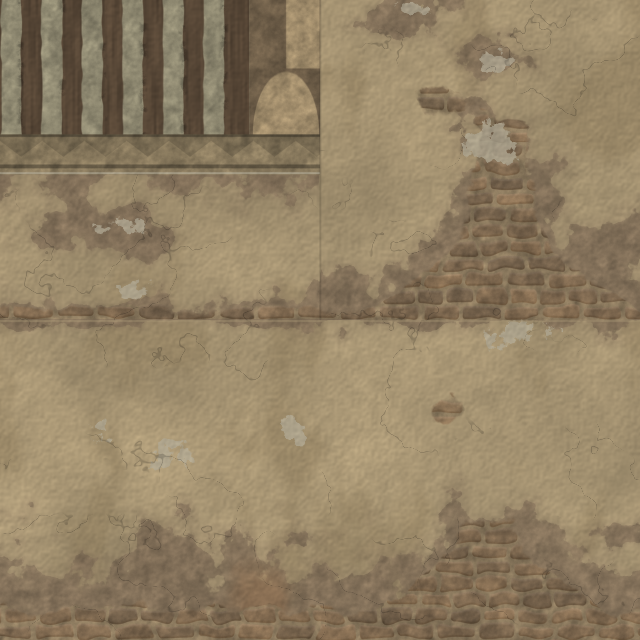
Reproduce this texture procedurally as a three.js fragment shader.

```glsl
// Weathered wall sheet: timber slats over a ledge, and three plaster panels.
// Value noise drives stains and grain; ellipses and mounds place the damage;
// jittered cells form the stones.
varying vec2 vUv;

const vec3 PLASTER = vec3(.645, .575, .445);
const vec3 DAMP = vec3(.475, .405, .325);
const vec3 CHALK = vec3(.69, .66, .58);
const vec3 MORTAR = vec3(.555, .485, .375);
const vec3 TIMBER = vec3(.345, .28, .215);
const vec3 SLAT = vec3(.6, .575, .475);
const float EDGE = .0014;

float hash(vec2 p) {
  vec3 q = fract(p.xyx * .1031);
  q += dot(q, q.yzx + 33.33);
  return fract((q.x + q.y) * q.z);
}

float noise(vec2 p) {
  vec2 i = floor(p), f = fract(p);
  f *= f * (3. - 2. * f);
  return mix(mix(hash(i), hash(i + vec2(1, 0)), f.x),
             mix(hash(i + vec2(0, 1)), hash(i + 1.), f.x), f.y);
}

float fbm(vec2 p) {
  float sum = 0., amp = .5;
  for (int i = 0; i < 5; i++) {
    sum += amp * noise(p);
    p = mat2(1.6, 1.2, -1.2, 1.6) * p + 7.3;
    amp *= .5;
  }
  return sum;
}

// Positive inside an ellipse, 1 at its centre
float blob(vec2 p, float x, float y, float rx, float ry) {
  return 1. - length((p - vec2(x, y)) / vec2(rx, ry));
}

float step2(float a, float x) { return smoothstep(a - EDGE, a + EDGE, x); }
float band(float x, float a, float b) { return step2(a, x) * (1. - step2(b, x)); }

// Mound widening downward, positive inside
float mound(vec2 p, vec2 apex, float h, float top, float spread, float power) {
  float t = clamp((apex.y - p.y) / h, 0., 1.);
  return min(top + spread * pow(t, power) - abs(p.x - apex.x), apex.y - p.y);
}

// Irregular courses: x = coverage, y = tone, z = relief
vec3 stones(vec2 p, float h) {
  p += (vec2(noise(p * 45.), noise(p * 38. + 9.)) - .5) * .009;
  float row = floor(p.y / h), w = .048 + .02 * hash(vec2(row, 3));
  float x = p.x / w + hash(vec2(row, 8));
  vec2 cell = vec2(floor(x), row);
  vec2 q = (fract(vec2(x, p.y / h)) - .5) * vec2(w, h);
  vec2 d = abs(q) - vec2(w * .44, h * (.33 + .1 * hash(cell))) + .005;
  float dist = length(max(d, 0.)) + min(max(d.x, d.y), 0.) - .005;
  float relief = smoothstep(-.005, 0., dist) * clamp(q.y / .006, -1., 1.);
  return vec3(1. - smoothstep(-.001, .0015, dist), hash(cell + 19.), relief);
}

// Zero marks the nominal stain edge
float dampField(vec2 p, float upper, float left) {
  float low = max((.135 - p.y) / .1, (p.y - .482) / .035 - .15);
  low = max(low, blob(p, .275, .105, .1, .085) * 1.5);
  low = max(low, mound(p, vec2(.77, .215), .2, .06, .15, 1.2) * 12.);
  float panel = max((.54 - p.y) / .05, (p.y - .69) / .06);
  panel = max(panel, blob(p, .18, .642, .12, .052) * 1.3);
  float right = max((.575 - p.y) / .07, blob(p, .93, .6, .09, .065));
  right = max(right, mound(p, vec2(.797, .835), .335, .06, .22, 3.) * 14.);
  right = max(right, blob(p, .86, .69, .04, .085));
  right = max(right, blob(p, .79, .905, .055, .028) * .6);
  right = max(right, blob(p, .635, .98, .065, .038) * .7);
  return clamp(mix(low, mix(right, panel, left), upper), -1.5, 1.2);
}

float chalkField(vec2 p) {
  float f = max(blob(p, .19, .653, .045, .018), blob(p, .212, .542, .032, .018));
  f = max(f, max(blob(p, .262, .292, .035, .025), blob(p, .455, .325, .028, .026)));
  f = max(f, max(blob(p, .155, .332, .022, .02), blob(p, .81, .477, .055, .025)));
  f = max(f, max(blob(p, .78, .905, .035, .018), blob(p, .77, .775, .04, .045)));
  return max(f, blob(p, .645, .988, .03, .015));
}

vec3 wall(vec2 p, float upper, float left, float rough) {
  float cloud = fbm(p * 7.), patches = fbm(p * 24. + 5.);
  vec3 col = PLASTER * (.84 + .28 * cloud + .05 * patches);
  col = mix(col, vec3(.57, .5, .375), .6 * smoothstep(.5, .7, fbm(p * vec2(11, 6) + 31.)));
  float damp = dampField(p, upper, left) + (patches - .5) * 2.2 + (cloud - .5) * 1.2;
  float soak = .45 * smoothstep(-.5, .6, damp) + .42 * smoothstep(.1, .2, damp);
  col = mix(col, DAMP * (.85 + .35 * rough), soak);
  float rust = blob(p, .41, .07, .07, .06) + patches - .5;
  col = mix(col, vec3(.56, .43, .31), .55 * smoothstep(-.1, .6, rust));
  // Exposed masonry
  float low = mound(p, vec2(.765, .19), .19, .04, .24, 1.8);
  float high = mound(p, vec2(.785, .82), .32, .045, .22, 4.) - left;
  float bare = max(mix(low, high, upper), mix(.05, .524, upper) - p.y);
  bare = max(bare, .02 * blob(p, .688, mix(.352, .852, upper), .04, .025));
  bare = smoothstep(-.002, .006, bare + (patches - .52) * .055);
  vec3 s = stones(p, .025);
  vec3 stone = mix(vec3(.43, .36, .28), vec3(.535, .435, .325), s.y);
  stone = stone * (.78 + .45 * rough) + .065 * s.z;
  col = mix(col, mix(MORTAR * (.75 + .45 * rough), stone, s.x), bare * .88);
  // Flaked chalk and hairline cracks
  float flake = chalkField(p) + (fbm(p * 55.) - .58) * 2.4;
  col = mix(col, CHALK, .75 * smoothstep(.05, .2, flake));
  float crack = 1. - smoothstep(0., .007, abs(fbm(p * 9. + 70.) - .5));
  return col * (1. - .17 * crack * smoothstep(.48, .62, noise(p * 13.)));
}

// Slats, arched niche and zigzag ledge
vec3 joinery(vec2 p, float rough) {
  float f = fract(p.x / .0633 + .05 * noise(p * vec2(30, 60)) - .025);
  float lit = smoothstep(0., .05, f) * (1. - smoothstep(.51, .55, f));
  vec3 timber = TIMBER * (.85 + .25 * noise(p * vec2(260, 14)));
  vec3 col = mix(timber, SLAT * (.76 + .35 * rough), lit * (1. - band(p.x, .357, .39)));
  col *= 1. - .3 * smoothstep(.5, .7, rough) * (1. - smoothstep(0., .17, abs(f - .52)));
  float arch = smoothstep(-.02, .025, blob(p, .447, .79, .052, .098));
  float pale = max(arch, step2(.447, p.x) * step2(.893, p.y));
  vec3 niche = mix(vec3(.44, .375, .29), vec3(.63, .55, .42), pale) * (.78 + .42 * rough);
  col = mix(col, niche, step2(.39, p.x));
  float zig = .755 + .025 * abs(fract(p.x / .066) * 2. - 1.);
  vec3 ledge = vec3(.54, .48, .37) * (.8 + .4 * rough);
  ledge *= 1. - .14 * step2(zig, p.y) - .3 * band(p.y, .737, .743);
  col = mix(ledge, col, step2(.79, p.y)) * (1. - .3 * band(p.y, .786, .79));
  return mix(col, CHALK, .75 * band(p.y, .728, .731));
}

void main() {
  vec2 p = vUv;
  float upper = step2(.5, p.y), left = 1. - step2(.5, p.x), rough = fbm(p * 70.);
  vec3 col = mix(wall(p, upper, left, rough), joinery(p, rough), left * step2(.727, p.y));
  // Seams and raking-light grain
  col = mix(col, PLASTER, .55 * band(p.y, .497, .5));
  col *= 1. - .14 * upper * band(p.x, .499, .502);
  float relief = noise(p * 190.) - noise(p * 190. + vec2(-.4, .5));
  gl_FragColor = vec4(col * (1. + .09 * relief + .11 * (rough - .5)), 1);
}
```
